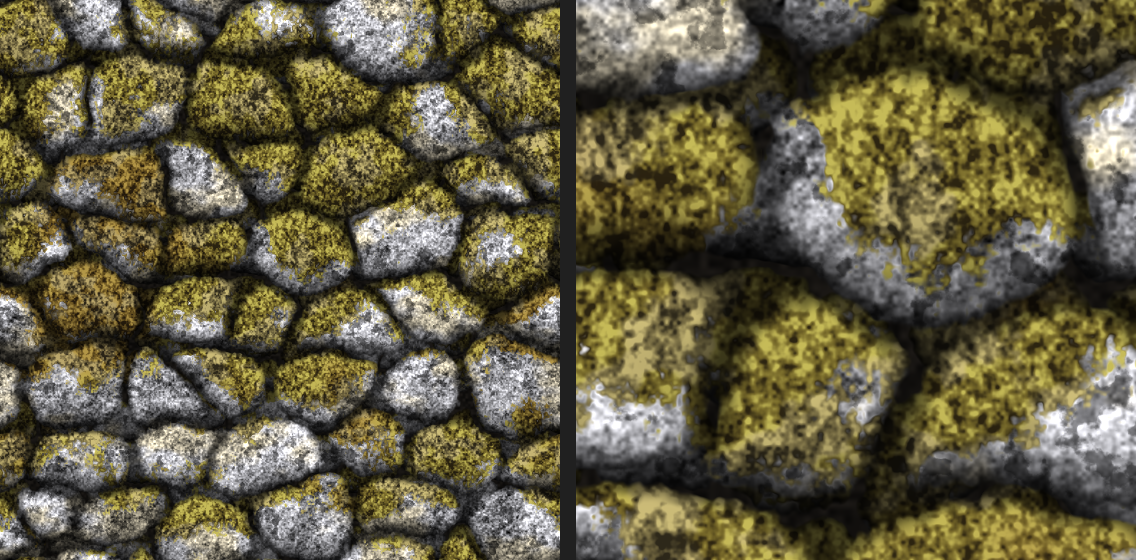
Left: the whole. Right: its middle third, enlarged.
A WebGL 2 fragment shader for this texture:

```glsl
#version 300 es
precision highp float;
// Dry stone wall: rounded grey boulders under clumps of olive moss, with dark gaps. Tiles.
uniform vec2 u_resolution;
out vec4 fragColor;

float hash(vec2 p) {
    vec3 q = fract(p.xyx * vec3(0.1031, 0.1030, 0.0973));
    q += dot(q, q.yzx + 33.33);
    return fract((q.x + q.y) * q.z);
}

// Value noise with a whole number of lattice cells per tile
float noise(vec2 uv, vec2 cells) {
    vec2 p = uv * cells, i = floor(p), f = fract(p);
    f = f * f * (3.0 - 2.0 * f);
    vec2 a = mod(i, cells), b = mod(i + 1.0, cells), s = cells.yx;
    return mix(mix(hash(a + s), hash(vec2(b.x, a.y) + s), f.x),
               mix(hash(vec2(a.x, b.y) + s), hash(b + s), f.x), f.y);
}

float fbm(vec2 uv, vec2 cells) {
    float sum = 0.0, amp = 0.5;
    for (int i = 0; i < 5; i++) {
        sum += amp * noise(uv, cells);
        cells *= 2.0;
        amp *= 0.5;
    }
    return sum / 0.97;
}

// Centre (xy) and weight (z) of the stone in a grid cell; odd rows shift by half
vec3 stoneSite(vec2 id, vec2 cells, float seed) {
    vec2 w = mod(id, cells) + seed;
    vec2 jitter = vec2(hash(w), hash(w + 71.3)) - 0.5;
    vec2 centre = id + 0.5 + jitter * vec2(0.75, 0.65);
    return vec3(centre + vec2(0.5 * mod(id.y, 2.0), 0.0), 0.3 * hash(w + 37.7));
}

// Rounded power-diagram cell: inward gradient (xy), edge distance (z), stone key (w)
vec4 stoneCell(vec2 p, vec2 cells, float seed) {
    vec2 base = floor(p), owner = base;
    vec3 site = vec3(0.0);
    float best = 1e5;
    for (int k = 0; k < 25; k++) {
        vec2 id = base + vec2(k % 5, k / 5) - 2.0;
        vec3 s = stoneSite(id, cells, seed);
        float d = dot(p - s.xy, p - s.xy) - s.z;
        if (d < best) { best = d; site = s; owner = id; }
    }
    vec3 sum = vec3(0.0);
    for (int k = 0; k < 25; k++) {
        vec2 id = base + vec2(k % 5, k / 5) - 2.0;
        if (id == owner) continue;
        vec3 s = stoneSite(id, cells, seed);
        vec2 across = site.xy - s.xy;
        float span = max(length(across), 0.05);
        float d = (dot(p - s.xy, p - s.xy) - s.z - best) / (2.0 * span);
        sum += exp(-13.0 * d) * vec3(across / span, 1.0);
    }
    return vec4(sum.xy / sum.z, -log(sum.z) / 13.0, hash(mod(owner, cells) + seed + 13.1));
}

// One layer of mossy stones: colour and coverage
vec4 stoneLayer(vec2 uv, vec2 cells, float seed) {
    vec2 warp = vec2(fbm(uv, vec2(13.0)), fbm(uv, vec2(17.0))) - 0.5;
    vec4 cell = stoneCell((uv + 0.035 * warp) * cells, cells, seed);
    float key = cell.w;
    float strands = noise(uv + 0.03 * warp, vec2(190.0, 120.0));
    float grain = 0.5 * (noise(uv, vec2(250.0)) + noise(uv, vec2(390.0)));
    float edge = cell.z - 0.004 - 0.035 * fract(key * 7.3) + 0.03 * (strands - 0.5);

    // Dome lit from above, darkening into the joints
    float rise = clamp(edge / 0.25, 0.0, 1.0);
    float up = -cell.y * (1.0 - 0.75 * rise);
    float light = mix(0.36, 1.08, smoothstep(-0.95, 0.15, up - 0.15 * cell.x * (1.0 - rise)));
    light *= mix(0.45, 1.0, smoothstep(0.0, 0.09, edge));
    float relief = fbm(uv, vec2(44.0)) - fbm(uv + vec2(-0.002, 0.004), vec2(44.0));

    // Bare rock: mottled greys, pale lichen, warm stains and dark pits
    float mottle = fbm(uv, vec2(22.0));
    float tone = 0.63 + 0.55 * (mottle - 0.5) + 0.16 * (fract(key * 5.7) - 0.5);
    tone += 0.75 * (grain - 0.5) + 1.1 * relief;
    tone += 0.12 * smoothstep(0.52, 0.6, fbm(uv, vec2(31.0)));
    tone *= 1.0 - 0.45 * smoothstep(0.58, 0.7, fbm(uv, vec2(67.0)));
    float stain = smoothstep(0.5, 0.66, fbm(uv, vec2(10.0, 14.0)));
    vec3 rock = tone * mix(vec3(1.0, 1.0, 1.03), vec3(1.02, 0.94, 0.72), 0.6 * stain);

    // Moss: fibrous tufts running from brown shade to yellow-green tips
    float tufts = fbm(uv + 0.02 * warp, vec2(56.0, 44.0));
    float tip = 0.48 + 0.75 * (strands - 0.5) + 0.7 * (tufts - 0.5) + 1.15 * (grain - 0.5);
    tip = clamp(tip + 1.3 * relief + 0.2 * up, 0.0, 1.0);
    vec3 moss = mix(vec3(0.16, 0.13, 0.06), vec3(0.43, 0.38, 0.15), smoothstep(0.0, 0.52, tip));
    moss = mix(moss, vec3(0.72, 0.68, 0.32), smoothstep(0.42, 1.0, tip));
    float brown = smoothstep(0.45, 0.7, fbm(uv, vec2(5.0)) + 0.25 * (fract(key * 3.1) - 0.5));
    moss *= mix(vec3(1.0), vec3(0.9, 0.8, 0.8), brown);
    float dry = smoothstep(0.5, 0.62, fbm(uv, vec2(26.0)));
    moss = mix(moss, moss.r * vec3(1.05, 0.96, 0.68), 0.7 * dry);

    // Moss settles on upper faces, more thickly across the upper wall
    float cover = 0.55 * up + 2.0 * (fbm(uv, vec2(9.0)) - 0.5) + 0.9 * (key - 0.5) + 0.03;
    cover += 0.24 * sin(6.2831853 * (uv.y - 0.42)) + 0.3 * (strands - 0.5) + 0.3 * (grain - 0.5);
    vec3 colour = mix(rock, moss, smoothstep(-0.07, 0.09, cover));
    return vec4(colour * light, smoothstep(-0.012, 0.018, edge));
}

void main() {
    vec2 uv = gl_FragCoord.xy / u_resolution;
    vec3 colour = vec3(0.09, 0.08, 0.07) * (0.4 + 0.8 * noise(uv, vec2(210.0)));
    // Small stones deep in the joints, then the face of the wall
    vec4 filler = stoneLayer(uv, vec2(11.0, 14.0), 53.0);
    colour = mix(colour, filler.rgb * 0.34, filler.a);
    vec4 face = stoneLayer(uv, vec2(6.0, 8.0), 5.0);
    colour = mix(colour, face.rgb, face.a);
    fragColor = vec4(clamp(colour, 0.0, 1.0), 1.0);
}
```
